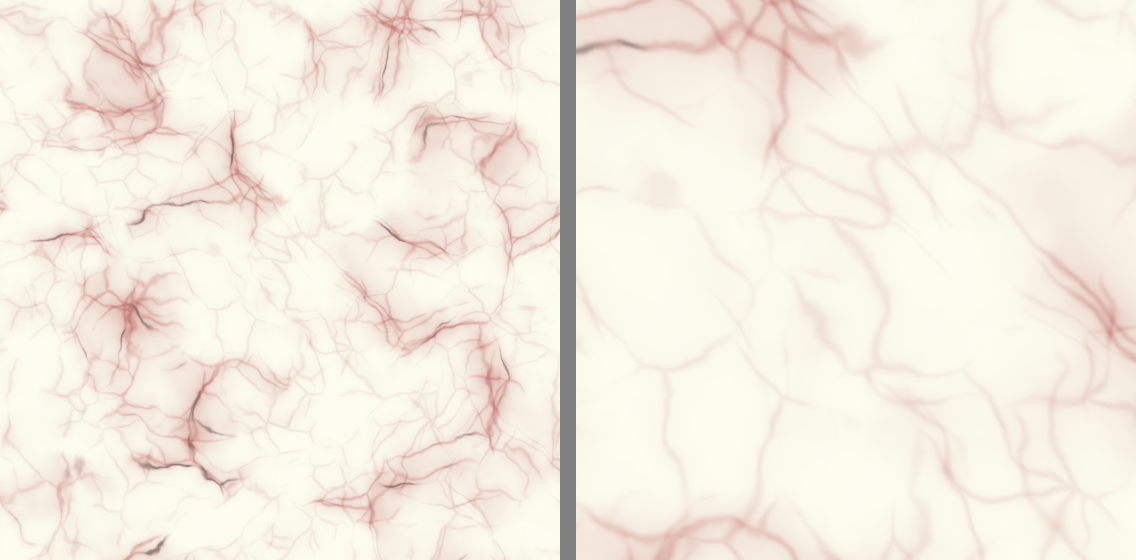
Left, the full canvas; right, a detail of the centre.
Reproduce this texture procedurally as a WebGL 1 fragment shader.

```glsl
precision highp float;

uniform vec2 u_resolution;

const vec3 CREAM = vec3(0.99, 0.99, 0.94);
const vec3 ROSE = vec3(0.79, 0.52, 0.50);
const vec3 SLATE = vec3(0.46, 0.44, 0.42);

float hash(vec2 p) {
  return fract(sin(dot(p, vec2(127.1, 311.7))) * 43758.5);
}

vec2 hash2(vec2 p) {
  return vec2(hash(p), hash(p + 41.3));
}

// Layered sines, each octave turned and shrunk; about -1 to 1
float waves(vec2 p) {
  float sum = 0.0;
  float amplitude = 0.5;
  for (int i = 0; i < 5; i++) {
    sum += amplitude * sin(p.x + sin(1.3 * p.y));
    p = mat2(1.5, 1.2, -1.2, 1.5) * p + 1.7;
    amplitude *= 0.5;
  }
  return sum;
}

vec2 warp(vec2 p) {
  return vec2(waves(p), waves(p.yx + 19.4));
}

// Cellular noise: x = distance to the cell border, y = random value of the cell
vec2 cellBorder(vec2 p) {
  vec2 cell = floor(p);
  vec2 local = p - cell;
  vec2 nearest = vec2(0.0);
  vec2 nearestCell = vec2(0.0);
  float best = 8.0;
  for (int y = -1; y <= 1; y++) {
    for (int x = -1; x <= 1; x++) {
      vec2 offset = vec2(float(x), float(y));
      vec2 toSeed = offset + hash2(cell + offset) - local;
      float d = dot(toSeed, toSeed);
      if (d < best) {
        best = d;
        nearest = toSeed;
        nearestCell = offset;
      }
    }
  }
  float border = 8.0;
  for (int y = -2; y <= 2; y++) {
    for (int x = -2; x <= 2; x++) {
      vec2 offset = nearestCell + vec2(float(x), float(y));
      vec2 toSeed = offset + hash2(cell + offset) - local;
      vec2 gap = toSeed - nearest;
      if (dot(gap, gap) > 0.0001) {
        border = min(border, dot(0.5 * (nearest + toSeed), normalize(gap)));
      }
    }
  }
  return vec2(border, hash(cell + nearestCell + 7.7));
}

// One vein network: x = sharp line, y = soft stain, wider on one side
vec2 vein(vec2 p, float scale, float width, float stain, float presence) {
  vec2 cell = cellBorder(p * scale);
  float d = cell.x / scale;
  float lineWidth = width * (0.6 + 0.4 * presence);
  float stainWidth = stain * mix(0.25, 1.6, cell.y);
  float line = exp(-d * d / (lineWidth * lineWidth));
  return presence * vec2(line, exp(-d / stainWidth));
}

void main() {
  vec2 uv = gl_FragCoord.xy / min(u_resolution.x, u_resolution.y);
  vec2 jagged = 0.006 * warp(uv * 55.0);
  vec2 bent = uv + 0.075 * warp(uv * 5.0 + 3.1) + jagged;
  float ink = 0.0;
  float slate = 0.0;
  float nearTrunk = 0.0;

  // Trunk veins: two broken networks, each of two braided strands
  for (int i = 0; i < 4; i++) {
    float seed = float(i) * 13.7;
    float network = floor(float(i) * 0.5) * 5.3;
    vec2 p = bent + 0.036 * warp(uv * 9.0 + seed) + network;
    float patches = waves(uv * 12.0 + network + 5.0) + 0.3 * waves(uv * 25.0 + seed);
    float presence = smoothstep(-0.15, 0.65, patches);
    vec2 v = vein(p, 4.2, 0.0034, 0.032, presence);
    ink += 0.36 * v.x + 0.17 * v.y;
    nearTrunk += 0.5 * v.y;
    float mineral = smoothstep(0.3, 0.6, waves(uv * 17.0 + seed + 31.0));
    slate = max(slate, v.x * v.x * mineral);
  }

  // Side veins, stronger beside the trunks
  for (int i = 0; i < 3; i++) {
    float seed = float(i) * 23.1 + 8.0;
    float scale = 6.5 + 4.0 * float(i);
    vec2 p = bent + 0.03 * warp(uv * 12.0 + seed) + seed;
    float presence = smoothstep(-0.1, 0.6, waves(uv * 19.0 + seed));
    vec2 v = vein(p, scale, 0.003, 0.016, presence);
    ink += (0.5 + nearTrunk) * (0.25 * v.x + 0.11 * v.y);
  }

  vec3 color = mix(CREAM, ROSE, min(ink / (1.0 + 0.25 * ink), 1.0));
  color = mix(color, SLATE, 0.75 * slate);
  gl_FragColor = vec4(color, 1.0);
}
```
